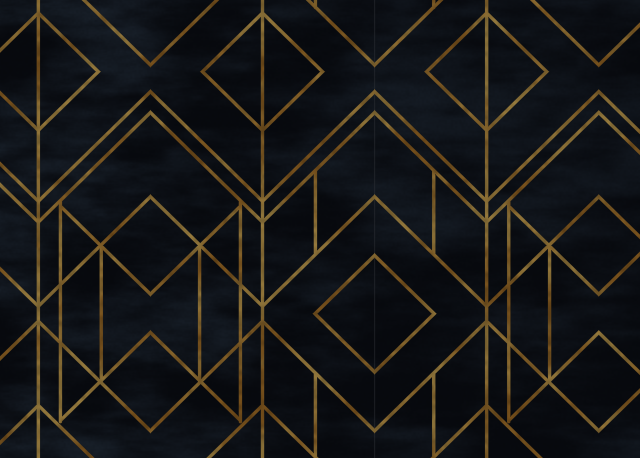
Reproduce this pattern procedurally as a WebGL 1 fragment shader.

```glsl
precision highp float;

// Art deco lattice of thin aged-gold lines over clouded midnight blue.
// Two mirrored column designs alternate across; each is a union of distances to
// chevrons, posts and diamonds, wrapped vertically. Value noise adds the wear.

uniform vec2 u_resolution;

const float CANVAS_WIDTH = 768.0;   // design units across the canvas
const float COLUMN = 269.0;         // width of one column
const float HALF_COLUMN = 134.5;
const float TILE_HEIGHT = 540.0;
const float FIRST_RAIL = 46.0;      // x of the first full-height line
const float SLOPE = 0.978;          // rise over run of every slanted line
const float HALF_LINE = 2.05;
const float DOWN = 1.0;             // chevron arms fall away from the apex
const float UP = -1.0;

const vec3 NIGHT = vec3(0.028, 0.036, 0.054);
const vec3 CLOUD = vec3(0.082, 0.108, 0.142);
const vec3 BRONZE = vec3(0.43, 0.29, 0.10);
const vec3 GOLD = vec3(0.54, 0.44, 0.22);
const vec3 SEAM = vec3(0.20, 0.21, 0.23);

float hash(vec2 p) {
  vec3 q = fract(vec3(p.xyx) * 0.1031);
  q += dot(q, q.yzx + 33.33);
  return fract((q.x + q.y) * q.z);
}

float noise(vec2 p) {
  vec2 i = floor(p);
  vec2 f = fract(p);
  f = f * f * (3.0 - 2.0 * f);
  return mix(mix(hash(i), hash(i + vec2(1.0, 0.0)), f.x),
             mix(hash(i + vec2(0.0, 1.0)), hash(i + 1.0), f.x), f.y);
}

float fbm(vec2 p) {
  float sum = 0.0;
  float amp = 0.5;
  for (int i = 0; i < 5; i++) {
    sum += amp * noise(p);
    p = p * 2.03 + 17.3;
    amp *= 0.5;
  }
  return sum;
}

// Signed vertical offset from a level, repeating every tile
float offsetFrom(float y, float level) {
  return mod(y - level + 0.5 * TILE_HEIGHT, TILE_HEIGHT) - 0.5 * TILE_HEIGHT;
}

// One arm of a chevron; p.x is already folded, so the apex is mitred
float chevron(vec2 p, float apex, float reach, float dir) {
  vec2 q = vec2(p.x, offsetFrom(p.y, apex));
  vec2 arm = vec2(1.0, dir * SLOPE);
  float t = clamp(dot(q, arm) / dot(arm, arm), -4.0, reach);
  return length(q - arm * t);
}

float post(vec2 p, float x, float top, float bottom) {
  float y = abs(offsetFrom(p.y, 0.5 * (top + bottom)));
  return length(vec2(p.x - x, max(y - 0.5 * (bottom - top), 0.0)));
}

float diamond(vec2 p, float centre, float radius) {
  float y = abs(offsetFrom(p.y, centre));
  return abs(SLOPE * (abs(p.x) - radius) + y) / length(vec2(SLOPE, 1.0));
}

// Parts found in every column
float sharedFrame(vec2 p) {
  vec2 fromRail = vec2(HALF_COLUMN - p.x, p.y);
  float d = min(fromRail.x, diamond(fromRail, 86.0, 72.0));
  d = min(d, chevron(p, 110.0, HALF_COLUMN, DOWN));
  d = min(d, chevron(p, 135.0, HALF_COLUMN, DOWN));
  d = min(d, chevron(p, 236.0, HALF_COLUMN, DOWN));
  d = min(d, chevron(p, 517.0, HALF_COLUMN, UP));
  return min(d, chevron(p, 618.0, HALF_COLUMN, UP));
}

// Crossed chevrons with nested posts
float wovenColumn(vec2 p) {
  float d = min(chevron(p, 353.0, 108.0, UP), chevron(p, 399.0, 108.0, DOWN));
  d = min(d, post(p, 108.0, 242.0, 506.0));
  return min(d, post(p, 59.0, 294.0, 458.0));
}

// Lone diamond with short posts above and below
float openColumn(vec2 p) {
  float d = min(diamond(p, 376.5, 71.5), post(p, 71.0, 205.0, 304.0));
  return min(d, post(p, 71.0, 449.0, 549.0));
}

void main() {
  float unit = CANVAS_WIDTH / u_resolution.x;
  vec2 pos = vec2(gl_FragCoord.x, u_resolution.y - gl_FragCoord.y) * unit;

  // Fold into one column, mirrored about its centre
  float column = floor((pos.x - FIRST_RAIL) / COLUMN);
  float x = pos.x - FIRST_RAIL - (column + 0.5) * COLUMN;
  vec2 p = vec2(abs(x), pos.y);
  bool isOpen = mod(column, 2.0) > 0.5;
  float d = min(sharedFrame(p), isOpen ? openColumn(p) : wovenColumn(p));

  // Brushed clouds, a little stronger towards the left
  float cloud = fbm(pos * vec2(0.008, 0.015) + 4.0);
  float streak = fbm(pos * vec2(0.018, 0.075) + 31.0);
  float haze = smoothstep(0.32, 0.8, 0.7 * cloud + 0.3 * streak);
  haze *= mix(1.25, 0.8, smoothstep(0.0, CANVAS_WIDTH, pos.x));
  vec3 color = mix(NIGHT, CLOUD, haze);
  color *= 0.95 + 0.1 * noise(pos * 0.4);

  // Faint panel seam down the middle of the open column
  float seam = 1.0 - smoothstep(0.2, 0.2 + unit, abs(x));
  color = mix(color, SEAM, isOpen ? 0.4 * seam : 0.0);

  // Gold leaf with uneven tarnish
  float shine = smoothstep(0.25, 0.7, fbm(pos * 0.022 + 9.0));
  vec3 leaf = mix(BRONZE, GOLD, shine) * (0.84 + 0.26 * noise(pos * 0.17));
  float soft = 0.65 * unit;
  float line = 1.0 - smoothstep(HALF_LINE - soft, HALF_LINE + soft, d);
  gl_FragColor = vec4(mix(color, leaf, line), 1.0);
}
```
